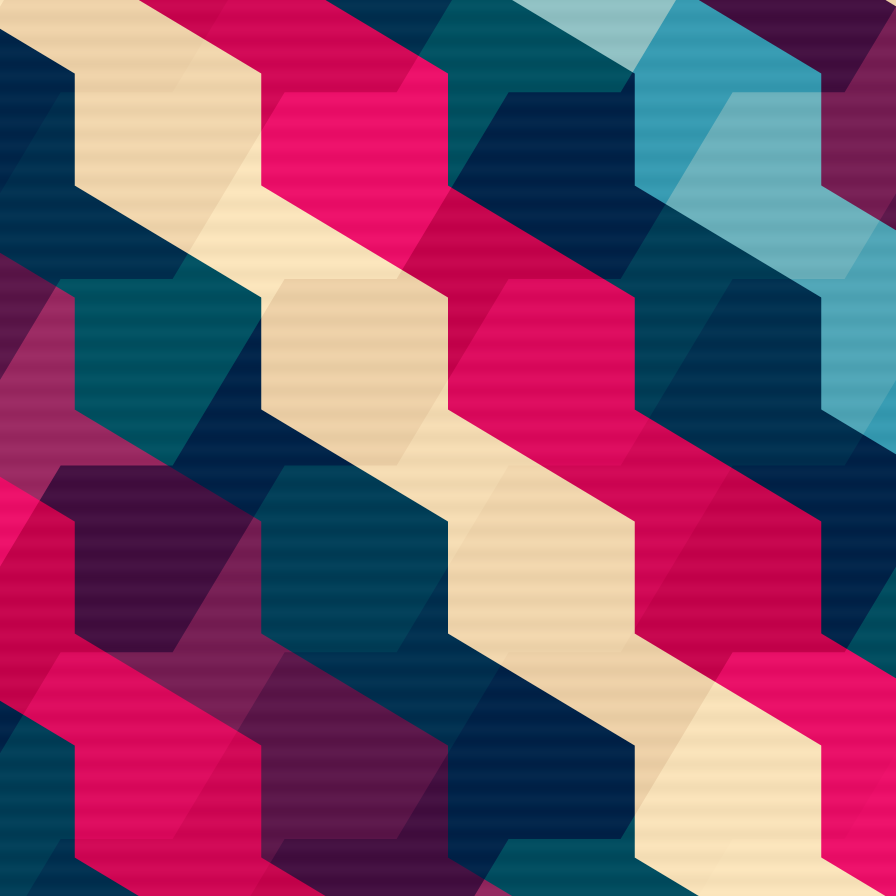
Write a WebGL 1 fragment shader that draws this pattern.

```glsl
precision highp float;
// Diagonal zigzag ribbons in retro colours, crossed by shaded facets and faint scanlines.

uniform vec2 u_resolution;

const float GRID = 24.0;          // grid units across the canvas
const float STEP_LENGTH = 5.0;    // length of one stair step
const float RIBBON_PITCH = 6.0;   // spacing between ribbons
const float SLOPE = 0.6;          // slant of each step
const float SCANLINE_PITCH = 0.625;
const float SCANLINE_DEPTH = 0.015;
const int SAMPLES = 4;            // antialiasing samples per axis

// Index of the staircase ribbon that contains q; steps advance along q.x.
float zigzagIndex(vec2 q) {
  float stepIndex = floor(q.x / STEP_LENGTH);
  float rise = SLOPE * (q.x - STEP_LENGTH * stepIndex);
  return floor((q.y - rise) / RIBBON_PITCH) - stepIndex;
}

// Component of v at index i.
float pick(vec4 v, float i) {
  if (i < 0.5) return v.x;
  if (i < 1.5) return v.y;
  if (i < 2.5) return v.z;
  return v.w;
}

// Lightness of a facet, from 0 (shadow) to 1 (highlight).
float facetLight(float facet) {
  float i = mod(facet + 0.5, 9.0) - 0.5;
  if (i < 3.5) return pick(vec4(1.0, 0.0, 0.59, 0.28), i);
  if (i < 7.5) return pick(vec4(0.0, 0.9, 1.0, 0.08), i - 4.0);
  return 0.28;
}

// Ribbon hue, shaded between its dark and light tones.
vec3 ribbonColor(float ribbon, float light) {
  float i = floor(mod(ribbon + 0.5, 10.0));
  vec3 cream = mix(vec3(0.922, 0.81, 0.65), vec3(0.973, 0.886, 0.725), light);
  vec3 plum = mix(vec3(0.26, 0.06, 0.25), vec3(0.60, 0.16, 0.38), light);
  vec3 sky = mix(vec3(0.21, 0.60, 0.69), vec3(0.56, 0.75, 0.76), light);
  vec3 navy = mix(vec3(0.0, 0.138, 0.285), vec3(0.0, 0.315, 0.38), light);
  vec3 pink = mix(vec3(0.77, 0.016, 0.30), vec3(0.92, 0.06, 0.41), light);
  if (mod(i, 5.0) < 0.5) return cream;
  if (i == 1.0 || i == 7.0) return plum;
  if (i == 2.0) return sky;
  if (i == 4.0 || i == 8.0) return pink;
  return navy;
}

// Pattern colour at p, in grid units with y pointing down.
vec3 patternColor(vec2 p) {
  float ribbon = zigzagIndex(p - vec2(2.0, 4.97)) + 6.0;
  float facet = zigzagIndex(vec2(7.47 - p.y, p.x - 4.625));
  return ribbonColor(ribbon, facetLight(facet));
}

float scanline(float y) {
  return SCANLINE_DEPTH * sin(6.28318 * y / SCANLINE_PITCH);
}

void main() {
  vec3 color = vec3(0.0);
  float gridY = 0.0;
  // Average a grid of samples inside the pixel to smooth every edge.
  for (int j = 0; j < SAMPLES; j++) {
    for (int i = 0; i < SAMPLES; i++) {
      vec2 offset = (vec2(float(i), float(j)) + 0.5) / float(SAMPLES) - 0.5;
      vec2 uv = (gl_FragCoord.xy + offset) / u_resolution;
      vec2 p = GRID * vec2(uv.x, 1.0 - uv.y);
      color += patternColor(p) + scanline(p.y);
    }
  }
  color /= float(SAMPLES * SAMPLES);
  gl_FragColor = vec4(clamp(color, 0.0, 1.0), 1.0);
}
```
